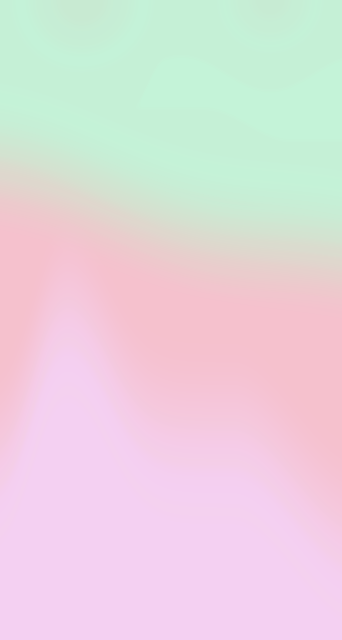
A WebGL 2 fragment shader for this background:

```glsl
#version 300 es
precision highp float;

uniform vec2 u_resolution;
out vec4 fragColor;

float hash(vec2 p) {
    return fract(sin(dot(p, vec2(127.1, 311.7))) * 43758.5453);
}

float noise(vec2 p) {
    vec2 i = floor(p), f = fract(p);
    f = f * f * (3.0 - 2.0 * f);
    return mix(mix(hash(i), hash(i + vec2(1, 0)), f.x),
               mix(hash(i + vec2(0, 1)), hash(i + vec2(1, 1)), f.x), f.y);
}

// Height of the mint to rose boundary, measured from the top
float mintEdge(float x) {
    return 0.29 + 0.137 * x - 0.014 * cos(6.283 * x - 0.4);
}

// Height of the lilac hill: a hump on the left, a fall on the right
float lilacEdge(float x) {
    float spread = mix(0.13, 0.16, smoothstep(0.1, 0.3, x));
    float offset = (x - 0.2) / spread;
    return 0.735 - 0.19 * exp(-offset * offset)
         + 0.16 * smoothstep(0.68, 1.05, x)
         + 0.05 * (1.0 - smoothstep(0.0, 0.15, x));
}

// Soft concentric rings around a point on the top edge
float rings(vec2 p, float centerX, float radius) {
    float r = length(p - vec2(centerX, 0.0)) / radius;
    return (1.0 - smoothstep(0.25, 0.5, r)) * 0.5
         + (1.0 - smoothstep(0.55, 0.8, r)) * 0.3
         - 0.35 * exp(-pow((r - 0.9) / 0.12, 2.0));
}

void main() {
    vec2 uv = gl_FragCoord.xy / u_resolution;
    float x = uv.x, depth = 1.0 - uv.y;
    vec2 p = vec2(x, depth * u_resolution.y / u_resolution.x);

    // Mint sky with a brighter drifting patch and two ringed spots
    vec3 mint = vec3(0.773, 0.94, 0.84);
    float patchTop = 0.115 - 0.027 * cos(12.1 * (x - 0.53))
                   + 0.05 * (1.0 - smoothstep(0.39, 0.48, x));
    float patchBase = 0.17 + 0.05 * smoothstep(0.6, 0.85, x);
    float glow = smoothstep(-0.006, 0.006, depth - patchTop)
               * smoothstep(-0.006, 0.006, patchBase - depth)
               * smoothstep(0.385, 0.42, x);
    float mintDistance = depth - mintEdge(x);
    glow += 0.7 * exp(-pow((mintDistance + 0.125) / 0.02, 2.0));
    mint += glow * vec3(-0.004, 0.014, 0.006);
    float spots = rings(p, 0.24, 0.2) + 0.7 * rings(p, 0.79, 0.15);
    mint += spots * vec3(0.016, -0.03, -0.02);

    // Mint to rose, with fine streaks following the boundary
    vec3 rose = vec3(0.962, 0.755, 0.805);
    float streak = noise(vec2(x * 3.0, mintDistance * 140.0)) - 0.5;
    float warmth = smoothstep(-0.115, 0.1, mintDistance + streak * 0.008);
    vec3 color = mix(mint, rose, warmth);
    color.b -= 0.07 * warmth * (1.0 - warmth);

    // Rose to lilac, layered in contours parallel to the hill
    float hill = depth - lilacEdge(x);
    vec3 lilac = vec3(0.958, 0.815, 0.95);
    color = mix(color, lilac, smoothstep(-0.21, 0.06, hill));
    float contours = exp(-pow((hill + 0.012) / 0.012, 2.0))
                   + 0.8 * exp(-pow((hill - 0.065) / 0.016, 2.0))
                   + 0.5 * exp(-pow((hill + 0.075) / 0.018, 2.0));
    color += contours * vec3(-0.003, 0.004, -0.016);

    fragColor = vec4(color, 1.0);
}
```
